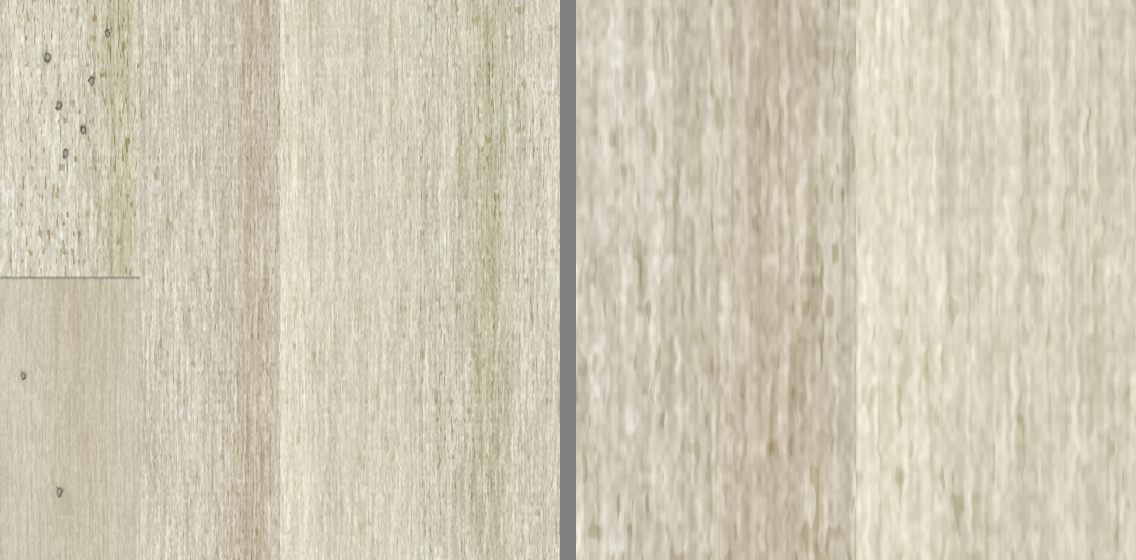
Left: the whole. Right: its middle third, enlarged.
Reproduce this texture procedurally as a Shadertoy shader.

```glsl
// Pale limewashed oak flooring: four planks across, one butt joint, pores and small knots.

const float PLANKS = 4.0;
const float JOINT_Y = 0.504;          // butt joint in the first plank
const float JOINT_HALF = 0.0024;
const float SEAM_HALF = 0.0010;
const float SEAM_DEPTH = 0.06;
const float FINE_GRAIN = 0.105;
const float FLECK_GRAIN = 0.085;
const float MEDIUM_GRAIN = 0.035;
const float BROAD_GRAIN = 0.028;
const float GROOVE_DEPTH = 0.065;
const float GROOVE_WIDTH = 0.17;
const float ARCH_CURVE = 55.0;        // steepness of the cathedral arches
const float ARCH_X = 0.085;
const int UPPER_KNOTS = 6;
const int ALL_KNOTS = 8;
const float KNOT_SIZE = 0.0064;

const vec3 JOINT_COLOR = vec3(0.63, 0.60, 0.55);
const vec3 PORE_TINT = vec3(0.17, 0.19, 0.25);
const vec3 RIDGE_TINT = vec3(0.045, 0.050, 0.060);
const vec3 KNOT_RIM = vec3(0.38, 0.31, 0.26);
const vec3 KNOT_CORE = vec3(0.67, 0.63, 0.60);

// Boards: first plank upper, second, third, fourth, first plank lower
const vec3 BOARD_COLOR[5] = vec3[5](
    vec3(0.842, 0.825, 0.760), vec3(0.820, 0.798, 0.735), vec3(0.840, 0.813, 0.740),
    vec3(0.826, 0.808, 0.740), vec3(0.808, 0.780, 0.706));
const vec3 STREAK_COLOR[5] = vec3[5](
    vec3(0.770, 0.750, 0.640), vec3(0.775, 0.725, 0.640), vec3(0.905, 0.885, 0.805),
    vec3(0.760, 0.745, 0.640), vec3(0.775, 0.740, 0.645));
// Streak centre, streak half width, grain strength, pore strength
const vec4 BOARD_TRAITS[5] = vec4[5](
    vec4(0.82, 0.20, 1.10, 1.0), vec4(0.80, 0.18, 1.05, 0.6), vec4(0.06, 0.15, 0.85, 0.45),
    vec4(0.48, 0.18, 1.05, 0.75), vec4(0.58, 0.22, 0.6, 0.05));

float hash(vec2 p) {
    vec3 q = fract(p.xyx * 0.1031);
    q += dot(q, q.yzx + 33.33);
    return fract((q.x + q.y) * q.z);
}

float noise(vec2 p) {
    vec2 i = floor(p), f = fract(p);
    f = f * f * (3.0 - 2.0 * f);
    return mix(mix(hash(i), hash(i + vec2(1, 0)), f.x),
               mix(hash(i + vec2(0, 1)), hash(i + vec2(1, 1)), f.x), f.y);
}

float bell(float d, float width) {
    return exp(-d * d / (width * width));
}

// Zigzag cluster on the upper board, short diagonal row on the lower one
vec2 knotCenter(int i) {
    float k = float(i);
    if (i < UPPER_KNOTS) {
        float swing = (i % 2 == 0 ? 1.0 : -1.0) * exp(-0.3 * k);
        return vec2(0.130 + 0.062 * swing, 0.941 - 0.043 * k);
    }
    k -= float(UPPER_KNOTS);
    return vec2(0.042 + 0.064 * k, 0.328 - 0.207 * k);
}

vec3 addKnots(vec3 color, vec2 uv) {
    for (int i = 0; i < ALL_KNOTS; i++) {
        vec2 d = uv - knotCenter(i);
        float size = KNOT_SIZE * mix(0.65, 1.2, hash(vec2(float(i), 7.0)));
        d += 0.004 * (vec2(noise(uv * 160.0), noise(uv * 160.0 + 40.0)) - 0.5);
        float r = length(d * vec2(1.25, 0.75)) / size;
        color *= 1.0 - 0.08 * bell(r, 1.9);
        color = mix(color, KNOT_CORE, 0.8 * (1.0 - smoothstep(0.5, 1.0, r)));
        float rim = bell(r - 0.8, 0.34) * mix(0.35, 1.0, noise(d * 200.0 + float(i) * 9.0));
        color = mix(color, KNOT_RIM, rim);
    }
    return color;
}

void mainImage(out vec4 fragColor, in vec2 fragCoord) {
    vec2 uv = fragCoord / iResolution.xy;
    float pixel = 1.0 / min(iResolution.x, iResolution.y);
    float column = min(floor(uv.x * PLANKS), PLANKS - 1.0);
    float across = uv.x * PLANKS - column;
    bool lower = column < 0.5 && uv.y < JOINT_Y;
    int board = lower ? 4 : int(column);
    vec4 traits = BOARD_TRAITS[board];
    vec2 seed = vec2(17.0, 31.0) * float(board + 1);

    // Nearly straight grain coordinates with a fine tremble
    vec2 p = uv;
    p.x += 0.006 * (noise(uv * vec2(9.0, 4.0) + seed) - 0.5);
    p.x += 0.0018 * (noise(uv * vec2(150.0, 130.0) + seed) - 0.5);

    // Board tone with one soft lengthwise streak
    float broad = noise(p * vec2(40.0, 1.2) + seed);
    float streak = bell(across - traits.x, traits.y);
    streak *= 0.45 + 0.4 * broad + 0.35 * noise(vec2(uv.y * 3.0, 5.0) + seed);
    vec3 color = mix(BOARD_COLOR[board], STREAK_COLOR[board], min(streak, 1.0));

    // Fibres, turning into arches in parts of the first plank
    float fine = noise(p * vec2(370.0, 14.0) + seed) - 0.5;
    float fleck = noise(uv * vec2(400.0, 170.0) + seed) - 0.5;
    float medium = noise(p * vec2(140.0, 3.0) + seed) - 0.5;
    float dx = p.x - ARCH_X;
    float rings = uv.y + (lower ? -1.0 : 1.0) * ARCH_CURVE * dx * dx;
    float archZone = column < 0.5 ? bell(dx, 0.055) : 0.0;
    archZone *= lower ? bell(uv.y - 0.30, 0.17) : bell(uv.y - 0.56, 0.09);
    medium = mix(medium, 1.5 * (noise(vec2(rings * 85.0, 3.0) + seed) - 0.5), archZone);
    float grain = FINE_GRAIN * fine + FLECK_GRAIN * fleck + MEDIUM_GRAIN * medium
                + BROAD_GRAIN * (broad - 0.5);
    color += traits.z * grain * vec3(0.95, 1.0, 1.10);

    // Long thin grooves along the contours of stretched noise
    float contour = abs(noise(p * vec2(170.0, 3.5) + seed + 200.0) - 0.5);
    float grooves = 1.0 - smoothstep(0.0, GROOVE_WIDTH, contour);
    grooves *= mix(0.25, 1.0, noise(p * vec2(90.0, 22.0) + seed + 50.0));
    color -= GROOVE_DEPTH * vec3(0.80, 0.92, 1.20) * grooves * traits.z;

    // Short dark pores and chalky ridges
    float patchy = mix(0.2, 1.0, noise(p * vec2(24.0, 5.0) + seed + 9.0));
    float pores = smoothstep(0.74, 0.90, noise(p * vec2(330.0, 60.0) + seed + 70.0));
    float ridges = smoothstep(0.58, 0.80, noise(p * vec2(300.0, 55.0) + seed + 130.0));
    color -= PORE_TINT * pores * patchy * traits.w;
    color += RIDGE_TINT * ridges * traits.z;

    if (column < 0.5) color = addKnots(color, uv);

    // Faint long seams and the butt joint
    float seamDist = abs(uv.x - floor(uv.x * PLANKS + 0.5) / PLANKS);
    float seam = 1.0 - smoothstep(SEAM_HALF - pixel, SEAM_HALF + pixel, seamDist);
    color *= 1.0 - SEAM_DEPTH * seam * noise(vec2(uv.y * 40.0, column));
    float joint = 1.0 - smoothstep(JOINT_HALF - pixel, JOINT_HALF + pixel, abs(uv.y - JOINT_Y));
    joint *= 1.0 - smoothstep(-pixel, pixel, uv.x - 1.0 / PLANKS);
    color = mix(color, JOINT_COLOR + 0.12 * fine, 0.9 * joint);

    fragColor = vec4(clamp(color, 0.0, 1.0), 1.0);
}
```
